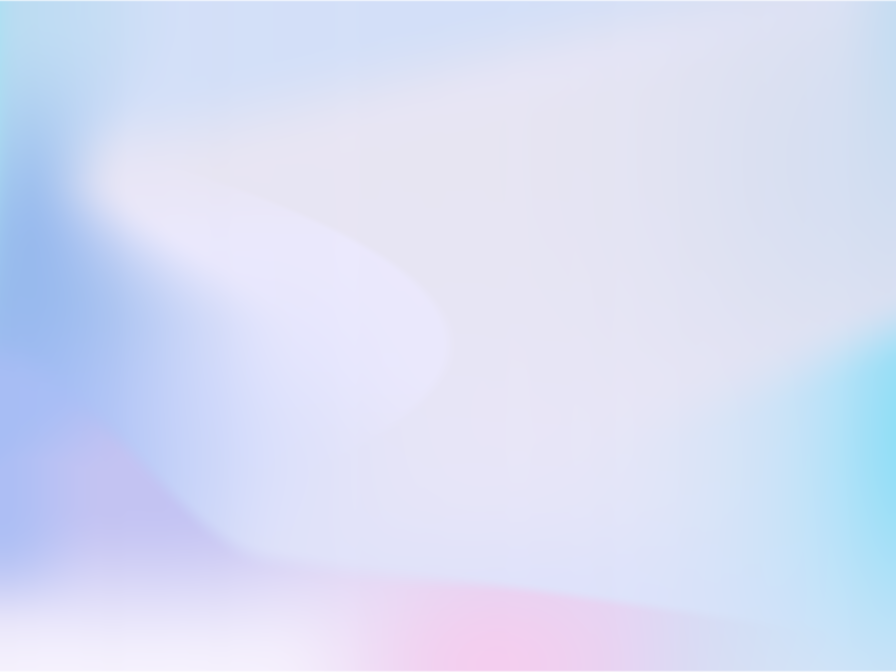
This background is drawn by a WebGL 2 fragment shader. Its source:

```glsl
#version 300 es
precision highp float;
// Soft pastel mesh gradient: a pearl sheet with a blue left shore, a cyan right
// glow and a lavender lobe, above a violet-to-pink wave along the bottom.
// Built by layering smooth ramps and elliptical glows in 0..1 canvas units.

uniform vec2 u_resolution;
out vec4 fragColor;

const vec3 PEARL = vec3(0.908, 0.898, 0.950);
const vec3 LILAC = vec3(0.912, 0.902, 0.972);
const vec3 LAVENDER = vec3(0.925, 0.915, 0.994);
const vec3 SKY = vec3(0.828, 0.876, 0.972);
const vec3 MIST = vec3(0.808, 0.862, 0.945);
const vec3 ICE = vec3(0.750, 0.890, 0.980);
const vec3 CYAN = vec3(0.540, 0.870, 0.965);
const vec3 AQUA = vec3(0.660, 0.885, 0.950);
const vec3 PALE_AQUA = vec3(0.745, 0.860, 0.950);
const vec3 BLUE = vec3(0.595, 0.725, 0.930);
const vec3 CORNFLOWER = vec3(0.645, 0.740, 0.960);
const vec3 PERIWINKLE = vec3(0.840, 0.870, 0.990);
const vec3 VIOLET = vec3(0.765, 0.765, 0.950);
const vec3 MAUVE = vec3(0.885, 0.840, 0.955);
const vec3 MILK = vec3(0.960, 0.945, 0.992);
const vec3 PINK = vec3(0.965, 0.805, 0.935);

// Smooth 0..1 ramp; the two edges may come in either order.
float ramp(float from, float to, float v) {
  float t = clamp((v - from) / (to - from), 0.0, 1.0);
  return t * t * (3.0 - 2.0 * t);
}

// Elliptical gaussian falloff.
float glow(vec2 p, vec2 centre, vec2 radius) {
  vec2 d = (p - centre) / radius;
  return exp(-dot(d, d));
}

float hash(float n) {
  return fract(sin(n * 127.1) * 4375.85);
}

// Pearl ground, slanted sky band and the lobe with its curved right side.
vec3 sheet(vec2 p) {
  vec3 col = mix(PEARL, LILAC, glow(p, vec2(0.58, 0.22), vec2(0.40, 0.30)));
  float aboveRay = p.y - (0.73 + 0.325 * (p.x - 0.13));
  col = mix(col, SKY, ramp(-0.03, 0.13, aboveRay));
  col = mix(col, LILAC, 0.5 * exp(-pow(aboveRay / 0.035, 2.0)) * ramp(0.2, 0.7, p.x));
  col = mix(col, PERIWINKLE, 0.5 * glow(p, vec2(0.62, 0.10), vec2(0.5, 0.13)));
  float lobeSide = 0.507 - 4.4 * (p.y - 0.487) * (p.y - 0.487);
  float lobe = ramp(0.004, -0.016, p.x - lobeSide);
  lobe *= ramp(0.28, 0.46, p.y) * ramp(0.78, 0.62, p.y);
  col = mix(col, LAVENDER, 0.9 * lobe);
  return mix(col, PERIWINKLE, 0.8 * glow(p, vec2(0.25, 0.33), vec2(0.15, 0.20)));
}

// Cool right side: grey-blue haze above, cyan light below a slanted edge.
vec3 rightLight(vec3 col, vec2 p) {
  col = mix(col, MIST, 0.8 * glow(p, vec2(1.03, 0.76), vec2(0.27, 0.34)));
  col = mix(col, PALE_AQUA, 0.8 * glow(p, vec2(1.02, 0.97), vec2(0.06, 0.20)));
  float below = ramp(0.015, -0.11, p.y - 0.56 + 0.5 * (1.0 - p.x));
  col = mix(col, ICE, 0.95 * below * glow(p, vec2(1.0, 0.26), vec2(0.20, 0.36)));
  return mix(col, CYAN, below * glow(p, vec2(1.04, 0.36), vec2(0.10, 0.25)));
}

// Blue shore on the left: narrow near its bright corner, wide lower down.
vec3 leftShore(vec3 col, vec2 p) {
  vec3 tint = mix(CORNFLOWER, BLUE, ramp(0.36, 0.58, p.y));
  tint = mix(tint, PALE_AQUA, ramp(0.62, 0.98, p.y));
  float reach = 0.115 + 0.19 * ramp(0.74, 0.50, p.y) + 0.08 * ramp(0.76, 0.98, p.y);
  col = mix(col, tint, ramp(0.03 + reach, 0.03, p.x));
  col = mix(col, LILAC, 0.45 * glow(p, vec2(0.165, 0.735), vec2(0.05, 0.06)));
  return mix(col, AQUA, 0.65 * exp(-p.x / 0.015) * ramp(0.40, 0.95, p.y));
}

// Fill of the bottom wave.
vec3 waveColour(vec2 p) {
  vec3 col = mix(VIOLET, MAUVE, ramp(0.18, 0.48, p.x));
  float milk = ramp(0.25, -0.01, p.y) * ramp(0.58, 0.30, p.x);
  col = mix(col, MILK, milk);
  float blueSide = ramp(0.10, -0.08, p.x - 0.9 * (p.y - 0.27));
  blueSide = max(blueSide, 0.8 * ramp(0.12, 0.0, p.x)) * ramp(0.06, 0.22, p.y);
  col = mix(col, CORNFLOWER, 0.9 * blueSide);
  col = mix(col, PINK, 0.9 * glow(p, vec2(0.55, 0.01), vec2(0.14, 0.13)));
  return mix(col, MIST, ramp(0.66, 0.90, p.x));
}

// Height of the wave crest: steep on the left, then a long gentle slope.
float crest(float x) {
  return 0.238 - 0.19 * x + 0.26 * ramp(0.30, 0.0, x);
}

// Faint upright pleats of uneven strength, in -0.5..0.5.
float pleats(float x, float count) {
  float cell = floor(x * count);
  float blend = ramp(0.6, 1.0, fract(x * count));
  return mix(hash(cell), hash(cell + 1.0), blend) - 0.5;
}

void main() {
  vec2 p = gl_FragCoord.xy / u_resolution;
  vec3 col = leftShore(rightLight(sheet(p), p), p);

  // The crest is softest at the left shore and dissolves at the far right.
  float softness = mix(0.07, 0.035, ramp(0.0, 0.2, p.x));
  softness = mix(softness, 0.014, ramp(0.40, 0.60, p.x));
  float cover = ramp(0.008, -softness, p.y - crest(p.x));
  cover *= ramp(0.96, 0.68, p.x);
  col = mix(col, waveColour(p), cover);

  // Subtle pleats and a thin pale rim along the top and bottom.
  col += 0.004 * pleats(p.x, 42.0);
  float rim = ramp(0.003, 0.0005, min(p.y, 1.0 - p.y));
  col = mix(col, vec3(1.0), 0.6 * rim);
  fragColor = vec4(col, 1.0);
}
```
